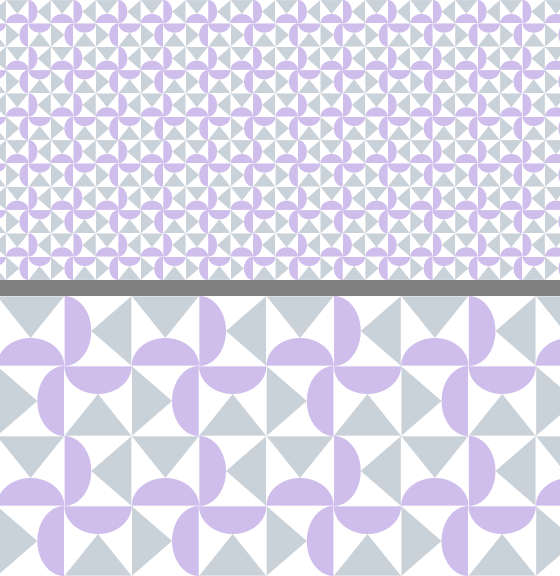
Top: the whole. Bottom: its middle third, enlarged.
A Shadertoy shader for this pattern:

```glsl
#define PERIOD vec2(0.1604, 0.16667)  // pinwheel spacing, canvas heights
#define ORIGIN vec2(0.1016, 0.08333)  // centre of the first pinwheel
#define BULGE 0.40                    // petal depth, in cells
#define TIP 0.40                      // triangle apex, in cells
#define GAP 0.005                     // white seam on each cell border
#define LILAC vec3(0.81, 0.74, 0.92)
#define GREY vec3(0.79, 0.82, 0.85)
#define WHITE vec3(1.0)

// Half ellipse standing on the left cell border
float petalDistance(vec2 c) {
    vec2 radius = vec2(BULGE, 0.5);
    vec2 e = (c - vec2(0.0, 0.5)) / radius;
    float ellipse = (dot(e, e) - 1.0) / max(2.0 * length(e / radius), 0.001);
    return max(ellipse, GAP - c.x);
}

// Triangle based on the right cell border, pointing left
float triangleDistance(vec2 c) {
    vec2 normal = normalize(vec2(-0.5, 1.0 - TIP));
    float sides = dot(vec2(c.x - TIP, abs(c.y - 0.5)), normal);
    return max(sides, c.x - 1.0 + GAP);
}

float coverage(float d, float pixel) {
    return clamp(0.5 - d / pixel, 0.0, 1.0);
}

void mainImage(out vec4 fragColor, in vec2 fragCoord) {
    vec2 uv = fragCoord / iResolution.y;
    float pixel = 2.0 / (iResolution.y * PERIOD.y);

    // Four cells around each pinwheel, spanning -1..1
    vec2 q = (uv - ORIGIN) / PERIOD;
    vec2 t = 2.0 * (q - floor(q + 0.5));

    // Quarter turns bring every cell to the upper right one
    vec2 cell = t.x * t.y < 0.0 ? abs(t.yx) : abs(t);

    vec3 color = WHITE;
    color = mix(color, GREY, coverage(triangleDistance(cell), pixel));
    color = mix(color, LILAC, coverage(petalDistance(cell), pixel));
    fragColor = vec4(color, 1.0);
}
```
